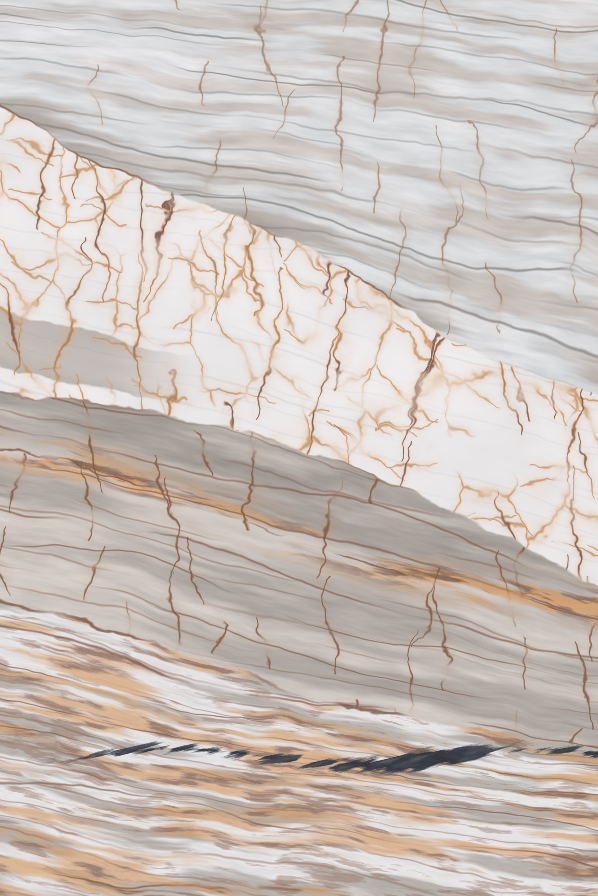
Give the GLSL for this texture, as a Shadertoy shader.

```glsl
// Layered marble slab: tilted pale beds, a white band with rusty fissures and a dark vein.
#define SNOW vec3(.925, .915, .92)
#define MIST vec3(.85, .857, .865)
#define ASH vec3(.645, .618, .597)
#define SAND vec3(.785, .752, .73)
#define AMBER vec3(.86, .63, .42)
#define RUST vec3(.49, .34, .27)
#define INK vec3(.17, .19, .23)
#define FISSURE_WIDTH .0013
#define BED_LINE_WIDTH .0008
#define ROUGHNESS .016

vec2 hash2(vec2 c) {
  vec3 h = fract(c.xyx * vec3(.1031, .103, .0973));
  h += dot(h, h.yzx + 33.33);
  return fract((h.xx + h.yz) * h.zy);
}

float noise(vec2 p) {
  vec2 i = floor(p), f = fract(p), e = vec2(0, 1);
  f *= f * (3. - 2. * f);
  return mix(mix(hash2(i).x, hash2(i + e.yx).x, f.x),
    mix(hash2(i + e).x, hash2(i + 1.).x, f.x), f.y);
}

float fbm(vec2 p) {
  float sum = 0., amp = .53;
  for (int i = 0; i < 4; i++) {
    sum += amp * noise(p);
    p = p * 2.03 + 17.;
    amp *= .5;
  }
  return sum;
}

float bump(float d, float w) { return exp(-d * d / (w * w)); }

// Smooth line of half width w
float stroke(float d, float w) {
  float px = 1. / iResolution.y;
  return 1. - smoothstep(max(w - px, 0.), w + px, abs(d));
}

// Soft step across a bed boundary
float past(float edge, float v) {
  float soft = .001 + .7 / iResolution.y;
  return smoothstep(-soft, soft, v - edge);
}

// Cellular noise, zero on the cell walls
float cellWall(vec2 p) {
  float first = 9., second = 9.;
  for (int k = 0; k < 9; k++) {
    vec2 c = floor(p) + vec2(k % 3 - 1, k / 3 - 1);
    float d = length(c + hash2(c) - p);
    second = min(second, max(first, d));
    first = min(first, d);
  }
  return second - first;
}

// Scattered tapering cracks: x = line, y = stained halo
vec2 fissures(vec2 p, vec2 grid, float tilt, float keep) {
  vec2 result = vec2(0);
  for (int k = 0; k < 9; k++) {
    vec2 c = floor(p * grid) + vec2(k % 3 - 1, k / 3 - 1);
    vec2 r = hash2(c + grid), s = hash2(c + grid.yx + 31.);
    vec2 q = p - (c + r) / grid;
    vec2 dir = normalize(vec2(tilt * (2. * s.y - 1.), 1));
    float reach = (.25 + .55 * s.x) / grid.y;
    float h = clamp(dot(q, dir), -reach, reach);
    float d = length(q - dir * h), taper = 1. - .7 * abs(h) / reach;
    float on = step(fract(7.3 * r.x + 5.1 * s.y), keep);
    result = max(result, on * vec2(stroke(d, FISSURE_WIDTH * taper), taper * exp(-d / .004)));
  }
  return result;
}

// Broken thin lines along the bedding
float bedLines(float x, float b, float count) {
  float g = b * count + .6 * noise(vec2(x * 5., b * count * .5)), id = floor(g);
  vec2 r = hash2(vec2(id, count));
  float center = .4 + .2 * r.x + .12 * sin(x * 14. + r.y * 40.);
  float fade = smoothstep(.25, .7, noise(vec2(x * 9. + r.y * 50., id)));
  return fade * stroke((g - id - center) / count, BED_LINE_WIDTH * (.5 + r.x));
}

void mainImage(out vec4 fragColor, in vec2 fragCoord) {
  vec2 p = fragCoord / iResolution.y;
  float x = p.x, t = 1. - p.y;

  // Bedding coordinate and streaks
  float slope = mix(.1, .26, smoothstep(0., .55, t)) - .1 * smoothstep(.7, .95, t);
  float b = t - slope * x + .003 * sin(x * 17. + t * 9.) + .014 * (fbm(p * 14.) - .5);
  float broad = fbm(vec2(x * 2.5, b * 24.));
  float streak = fbm(vec2(x * 7. + 9., b * 80.));
  float fiber = fbm(vec2(x * 28., b * 170.));
  float v = t + ROUGHNESS * (fbm(vec2(x * 26., t * 40.)) - .5);

  // Boundaries, measured down from the top
  float whiteTop = .115 + .5 * x + .011 * sin(15. * x);
  float whiteEnd = .44 + .32 * x - .045 * sin(4.7 * x);
  float crust = .507 + .265 * x + .012 * sin(9. * x - 2.3);
  float bedEnd = .682 + .24 * x + .012 * sin(9. * x - 2.);
  float inWhite = past(whiteTop, v) * (1. - past(whiteEnd, v));
  float inLower = past(bedEnd, v);

  // Base colour of each bed
  vec3 top = mix(MIST, SAND - .01, .9 * smoothstep(.44, .68, streak));
  top = mix(top, SNOW, .4 * smoothstep(.5, .7, broad));
  top = mix(top, ASH, .7 * exp(-abs(whiteTop - t) / .025) * smoothstep(.3, .6, streak));
  float wedge = past(.345 + .26 * x, v) * (1. - past(.413 + .2 * x, v)) * (1. - smoothstep(.1, .24, x));
  vec3 white = mix(SNOW + .06 * (fbm(p * 12.) - .5), mix(ASH, SAND, broad), .85 * wedge);
  vec3 gray = mix(ASH, SAND, smoothstep(.42, .75, .5 * (broad + streak)));
  vec3 beige = mix(ASH + .04, SAND + .03, smoothstep(.32, .58, broad));
  vec3 lower = mix(SNOW - .02, ASH + .06, .9 * smoothstep(.42, .64, streak));
  float ochre = smoothstep(.43, .66, fbm(vec2(x * 9. + 40., b * 85.)));
  lower = mix(lower, mix(AMBER, RUST, .9 * smoothstep(.4, .7, fiber)), .62 * ochre);
  lower = mix(lower, RUST, .4 * smoothstep(.55, .72, fiber));
  vec3 color = mix(mix(top, white, past(whiteTop, v)), gray, past(whiteEnd, v));
  color = mix(mix(color, beige, past(crust, v)), lower, inLower);
  color += .12 * (fiber - .5) * (1. - .9 * inWhite);

  // Flaky crust, stained contacts, bedding lines
  vec3 flakes = mix(SAND + .05, mix(AMBER, RUST, smoothstep(.42, .65, fiber)), smoothstep(.36, .55, streak));
  color = mix(color, flakes, .8 * bump(v - crust, .019));
  float contact = max(stroke(v - whiteTop, .0013), .7 * stroke(v - whiteEnd, .001));
  contact = max(contact, max(stroke(v - bedEnd, .0016), stroke(v - crust, .001)));
  color = mix(color, RUST, .8 * contact * smoothstep(.3, .6, noise(vec2(x * 17., 4))));
  float lines = max(bedLines(x, b, 22.), .6 * bedLines(x, b, 45.));
  color = mix(color, mix(ASH * .75, RUST, past(whiteEnd, v)), lines * mix(.65, .1, inWhite));

  // Sparse fissures across the beds
  vec2 bent = vec2(x, b) + .03 * (vec2(fbm(p * 30.), fbm(p * 30. + 50.)) - .5);
  float worn = smoothstep(.1, .55, noise(p * 40.));
  vec2 sparse = fissures(bent, vec2(15, 12), .3, .65) * (1. - inWhite) * (1. - inLower);
  color = mix(color, AMBER * .85, .2 * sparse.y);
  color = mix(color, RUST, worn * sparse.x * mix(.5, .85, past(whiteEnd, v)));

  // Rusty network in the white band
  vec2 upright = fissures(bent + 3., vec2(17, 8), .4, .9) * inWhite;
  vec2 twigs = fissures(bent.yx + 7., vec2(24, 18), .9, .7) * inWhite;
  float wall = cellWall(bent * vec2(17, 12)) / 26.;
  float broken = inWhite * smoothstep(.4, .62, fbm(p * 12. + 5.));
  color = mix(color, AMBER, .42 * max(upright.y, max(.8 * twigs.y, broken * exp(-wall / .003))));
  color = mix(color, AMBER * .88, .75 * worn * max(twigs.x, broken * stroke(wall, .0009)));
  color = mix(color, mix(RUST, AMBER * .8, smoothstep(.4, .7, noise(p * 16.))), (.4 + .5 * worn) * upright.x);

  // Dark feathered vein
  float veinY = .845 + .009 * sin(16. * x - 4.8);
  float width = .004 + .008 * bump(x - .48, .06) - .006 * bump(x - .56, .02);
  float feather = fbm(vec2(x * 34. + t * 25., (t + .25 * x) * 190.)) - .5;
  float vein = smoothstep(-.002, .003, width * smoothstep(.04, .18, x) - abs(t - veinY) + .022 * feather);
  color = mix(color, INK + .4 * max(feather, 0.), .92 * vein * smoothstep(.03, .1, x));

  fragColor = vec4(clamp(color, 0., 1.), 1);
}
```
